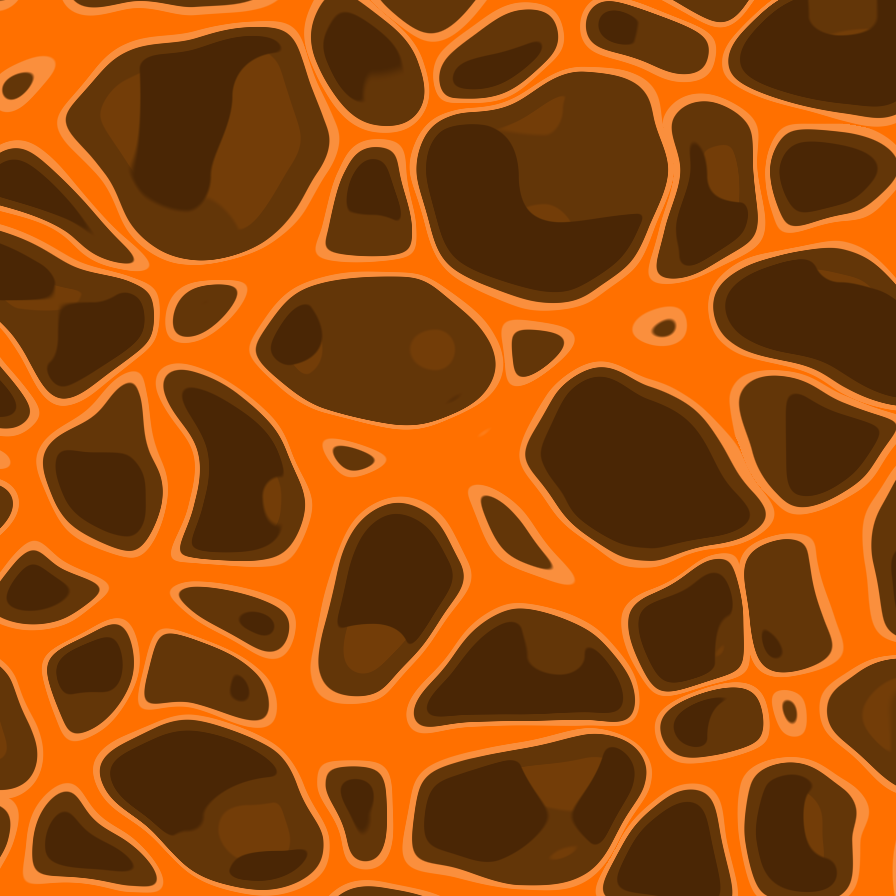
Reproduce this texture procedurally as a WebGL 2 fragment shader.

```glsl
#version 300 es
precision highp float;
// Cracked lava ground: flat brown stones of mixed sizes over glowing orange.
// Stones are cells of a warped, weighted Voronoi diagram with rounded corners;
// value noise varies the gaps and cuts the patches inside each stone.

#define GRID vec2(6.0, 7.0)   // cells across the canvas
#define JITTER 0.72           // scatter of the cell centres
#define SIZE_SPREAD 1.0       // weight of the largest stones
#define WARP 0.42             // bending of the outlines
#define ROUNDING 0.085        // softness of stone corners
#define GAP_MIN 0.015         // half gap between stones
#define GAP_MAX 0.165
#define RIM 0.042             // pale band around each stone
#define PATCH_INSET 0.07      // distance of dark patches from the edge
#define PATCH_LEVEL 0.40      // noise level where dark patches begin
#define PATCH_SCALE 1.6       // noise cells per stone cell

uniform vec2 u_resolution;
out vec4 fragColor;

const vec3 STONE  = vec3(0.39, 0.21, 0.03);
const vec3 DARK   = vec3(0.29, 0.15, 0.02);
const vec3 WORN   = vec3(0.45, 0.24, 0.03);
const vec3 LAVA   = vec3(1.00, 0.44, 0.00);
const vec3 PALE   = vec3(0.98, 0.56, 0.24);

// Integer hash of a lattice point, three values in 0..1
vec3 hash3(vec2 cell) {
    uvec3 v = uvec3(ivec3(ivec2(cell), 7)) * 1664525u + 1013904223u;
    v.x += v.y * v.z; v.y += v.z * v.x; v.z += v.x * v.y;
    v ^= v >> 16u;
    v.x += v.y * v.z; v.y += v.z * v.x; v.z += v.x * v.y;
    return vec3(v >> 8u) / 16777216.0;
}

float noise(vec2 p) {
    vec2 i = floor(p), f = fract(p);
    f = f * f * (3.0 - 2.0 * f);
    vec2 e = vec2(0.0, 1.0);
    return mix(mix(hash3(i).x, hash3(i + e.yx).x, f.x),
               mix(hash3(i + e.xy).x, hash3(i + e.yy).x, f.x), f.y);
}

vec2 noise2(vec2 p) {
    return vec2(noise(p), noise(p + vec2(37.0, 91.0))) - 0.5;
}

float smoothMin(float a, float b, float k) {
    float h = max(k - abs(a - b), 0.0) / k;
    return min(a, b) - h * h * k * 0.25;
}

// Centre in xy, weight in z
vec3 site(vec2 cell) {
    vec3 h = hash3(cell);
    return vec3(cell + 0.5 + JITTER * (h.xy - 0.5), SIZE_SPREAD * h.z * h.z * h.z);
}

float power(vec2 p, vec3 s) {
    vec2 d = p - s.xy;
    return dot(d, d) - s.z;
}

// Rounded distance to the cell border; also returns the owning cell
float borderDistance(vec2 p, out vec2 owner) {
    vec2 base = floor(p);
    float best = 1e5;
    for (int y = -2; y <= 2; y++)
    for (int x = -2; x <= 2; x++) {
        vec2 cell = base + vec2(x, y);
        float w = power(p, site(cell));
        if (w < best) { best = w; owner = cell; }
    }
    vec3 own = site(owner);
    float sum = 1e-9;
    for (int y = -2; y <= 2; y++)
    for (int x = -2; x <= 2; x++) {
        vec2 cell = base + vec2(x, y);
        if (cell == owner) continue;
        vec3 other = site(cell);
        float d = (power(p, other) - best) / (2.0 * distance(other.xy, own.xy));
        sum += exp(-d / ROUNDING);
    }
    return -ROUNDING * log(sum);
}

void main() {
    vec2 p = gl_FragCoord.xy / u_resolution.y * GRID + 20.0;
    float edge = 0.5 * GRID.y / u_resolution.y;

    // Stone outlines
    vec2 warped = p + WARP * noise2(p * 0.95) + 0.3 * WARP * noise2(p * 2.3 + 5.0);
    vec2 owner;
    float border = borderDistance(warped, owner);
    float depth = border - mix(GAP_MIN, GAP_MAX, noise(p * 1.2 + 50.0));

    // Molten gaps with pale rims
    float rim = RIM + 0.03 * (noise(p * 2.6 + 80.0) - 0.5);
    vec3 color = mix(LAVA, PALE, smoothstep(-edge, edge, depth + rim));

    // Patches, shifted per stone
    vec2 q = p * PATCH_SCALE + floor(hash3(owner + 200.0).xy * 60.0);
    float dark = smoothMin(depth - PATCH_INSET, 0.4 * (noise(q) - PATCH_LEVEL), 0.07);
    float worn = smoothMin(depth - 0.15, 0.3 * (noise(q * 1.2 + 130.0) - 0.57), 0.04);
    vec3 stone = mix(STONE, WORN, smoothstep(-edge, edge, worn));
    stone = mix(stone, DARK, smoothstep(-edge, edge, dark));

    fragColor = vec4(mix(color, stone, smoothstep(-edge, edge, depth)), 1.0);
}
```
